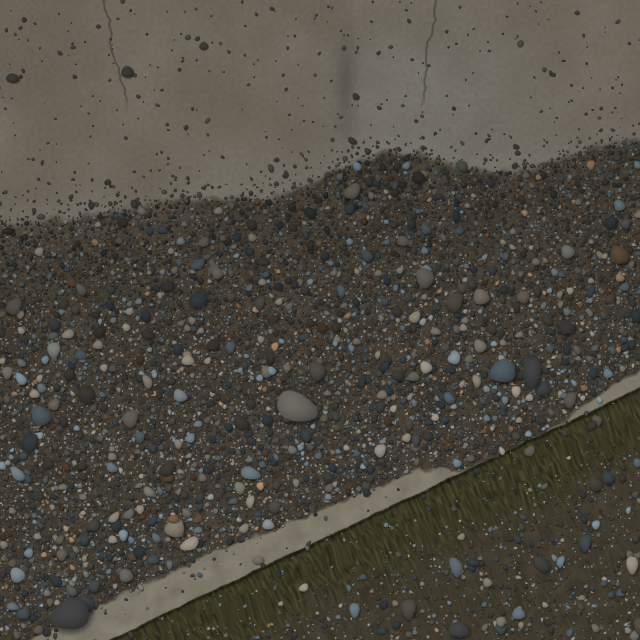
This texture is drawn by a WebGL 1 fragment shader. Its source:

```glsl
precision highp float;
// Weathered concrete above a bank of pebbles, a slanting kerb and grassy soil.
uniform vec2 u_resolution;

const vec3 CONCRETE = vec3(0.415, 0.385, 0.34);
const vec3 PALE = vec3(0.455, 0.445, 0.415);
const vec3 KERB = vec3(0.485, 0.465, 0.41);
const vec3 SOIL = vec3(0.26, 0.234, 0.196);
const vec3 GRASS_DARK = vec3(0.15, 0.15, 0.095);
const vec3 GRASS_LIGHT = vec3(0.315, 0.3, 0.19);
const vec2 LIGHT = vec2(-0.5, 0.85);
const float FINEST_GRID = 155.0;
const float GRID_RATIO = 0.65;

vec2 hash2(vec2 p) {
  vec3 q = fract(p.xyx * vec3(0.1031, 0.103, 0.0973));
  q += dot(q, q.yzx + 33.33);
  return fract((q.xx + q.yz) * q.zy);
}

float corner(vec2 i, vec2 f, vec2 o) {
  return dot(hash2(i + o) * 2.0 - 1.0, f - o);
}

float gradNoise(vec2 p) {
  vec2 i = floor(p), f = fract(p), u = f * f * (3.0 - 2.0 * f), o = vec2(1, 0);
  return mix(mix(corner(i, f, o.yy), corner(i, f, o), u.x),
    mix(corner(i, f, o.yx), corner(i, f, o.xx), u.x), u.y);
}

float fbm(vec2 p) {
  float sum = 0.0, amp = 0.6;
  for (int i = 0; i < 4; i++) {
    sum += amp * gradNoise(p);
    p = p * 2.03 + 17.3;
    amp *= 0.5;
  }
  return sum;
}

// Region borders as heights over x
float concreteEdge(float x) {
  return 0.65 + 0.04 * smoothstep(0.0, 0.35, x) + 0.07 * smoothstep(0.4, 0.62, x)
    - 0.03 * smoothstep(0.64, 0.76, x) + 0.05 * smoothstep(0.78, 1.0, x);
}
float grassEdge(float x) { return 0.475 * (x - 0.17); }
float kerbWidth(float x) {
  return mix(0.06, 0.038, smoothstep(0.27, 0.65, x)) * (1.0 - smoothstep(0.64, 0.74, x))
    + 0.025 * smoothstep(0.84, 0.98, x);
}

float stoneDensity(vec2 p) {
  float above = p.y - concreteEdge(p.x), rise = p.y - grassEdge(p.x);
  if (above > 0.0) return 0.035 + 0.6 * exp(-above * 55.0);
  if (rise < 0.0) return 0.07 + 0.33 * smoothstep(0.03, 0.16, -rise);
  return mix(0.04, 1.0, smoothstep(-0.006, 0.012, rise - kerbWidth(p.x)));
}

vec3 stoneTone(vec2 h) {
  vec3 tint = mix(vec3(0.86, 0.99, 1.06), vec3(1.06, 1.0, 0.9), smoothstep(0.2, 0.6, h.y));
  tint = mix(tint, vec3(1.22, 0.96, 0.72), step(0.94, h.y));
  return tint * mix(0.19, 0.52, h.x * h.x);
}

// One rounded stone with contact shadow and soft top light
void stone(inout vec3 col, vec2 d, vec2 r, float angle, vec3 tone) {
  if (length(d) > r.x * 1.7) return;
  float c = cos(angle), s = sin(angle);
  mat2 turn = mat2(c, -s, s, c);
  vec2 q = turn * d / r;
  float shadow = length(turn * (d + LIGHT * r.y * 0.25) / r);
  float dist = length(q) * (1.0 + 0.07 * sin(3.0 * atan(q.y, q.x + 1e-5) + angle * 5.0));
  float soft = min(0.8 / (u_resolution.y * r.y), 0.6);
  float shade = 1.06 + 0.14 * dot(d, LIGHT) / r.x - 0.2 * dist * dist;
  col *= 1.0 - 0.42 * (1.0 - smoothstep(0.75, 1.3, shadow));
  col = mix(col, tone * shade, 1.0 - smoothstep(1.0 - soft, 1.0 + soft, dist));
}

void scatter(inout vec3 col, vec2 p, float grid, float size) {
  for (int k = 0; k < 9; k++) {
    float n = float(k);
    vec2 id = floor(p * grid) + vec2(mod(n, 3.0), floor(n / 3.0)) - 1.0;
    vec2 a = hash2(id + grid), b = hash2(id + grid * 3.0), h = hash2(id + 91.0 + grid);
    vec2 center = (id + 0.15 + 0.7 * a) / grid;
    float above = center.y - concreteEdge(center.x);
    float depth = smoothstep(-0.02, 0.36, -above);
    if (h.x > mix(0.85, mix(0.04, 0.36, depth), size) * stoneDensity(center)) continue;
    vec3 tone = stoneTone(vec2(b.y, h.y)) * mix(0.84, 1.08, depth);
    if (above > 0.0) tone = mix(tone, vec3(0.22, 0.22, 0.2), 0.75);
    vec2 r = mix(0.2, 0.46, b.x * b.x) / grid * vec2(1.0, mix(0.58, 0.95, a.y));
    stone(col, p - center, r, a.x * 6.28, tone);
  }
}

vec3 concreteColor(vec2 p, float above) {
  float stain = fbm(p * 7.0);
  vec2 patchPos = (p - vec2(0.67, 0.85)) * vec2(5, 6);
  float pale = 0.6 * exp(-above * 20.0) + 0.75 * exp(-dot(patchPos, patchPos));
  vec3 col = mix(CONCRETE, PALE, clamp(pale + stain * 0.7, 0.0, 1.0));
  col *= 1.0 + 0.1 * stain + 0.07 * gradNoise(p * 150.0);
  vec2 streak = (p - vec2(0.54, 0.87)) * vec2(60, 14);
  col *= 1.0 - 0.17 * exp(-dot(streak, streak));
  float side = step(0.45, p.x);
  float crack = abs(p.x - mix(0.4 - 0.24 * p.y, 0.56 + 0.12 * p.y, side) - 0.02 * fbm(p.yy * 18.0));
  return col * (1.0 - 0.25 * smoothstep(0.82, 0.86, p.y) * (1.0 - smoothstep(0.0005, 0.003, crack)));
}

vec3 grassColor(vec2 p, float below) {
  vec2 q = vec2(p.x + p.y * 0.5, p.y - p.x * 0.5);
  float blades = gradNoise(q * vec2(200, 48) + 3.0 * fbm(p * 18.0));
  vec3 grass = mix(GRASS_DARK, GRASS_LIGHT, clamp(0.45 + 0.85 * blades, 0.0, 1.0));
  float growth = 1.25 - smoothstep(0.03, 0.16, below) + 0.6 * fbm(p * 9.0);
  return mix(SOIL * (1.0 + 0.4 * fbm(p * 45.0)), grass, clamp(growth, 0.0, 1.0));
}

void main() {
  vec2 p = gl_FragCoord.xy / u_resolution;
  float rough = fbm(p * 34.0);
  float above = p.y - concreteEdge(p.x) + 0.02 * rough;
  float rise = p.y - grassEdge(p.x) + 0.006 * rough;

  // Ground surfaces
  vec3 col = SOIL * (1.0 + 0.3 * fbm(p * 14.0) + 0.45 * fbm(p * 110.0));
  float smear = gradNoise(vec2(p.x * 14.0, (p.y - p.x * 0.2) * 130.0));
  float smearArea = (1.0 - smoothstep(0.2, 0.4, p.x)) * smoothstep(-0.07, -0.02, above);
  col = mix(col, SOIL * (1.16 + 0.4 * smear), smearArea * 0.8);
  col = mix(col, concreteColor(p, above), smoothstep(-0.009, 0.009, above));
  float kerbTop = rise - kerbWidth(p.x) + 0.012 * rough;
  col = mix(KERB * (1.0 + 0.22 * rough), col, smoothstep(-0.004, 0.004, kerbTop));
  col = mix(grassColor(p, -rise), col, smoothstep(-0.0015, 0.0015, rise));
  col *= 1.0 - 0.4 * (1.0 - smoothstep(0.0, 0.006, abs(rise + 0.003)));

  // Pebbles from fine grit to cobbles
  float grid = FINEST_GRID;
  for (int i = 0; i < 5; i++) {
    scatter(col, p, grid, float(i) / 4.0);
    grid *= GRID_RATIO;
  }
  stone(col, p - vec2(0.463, 0.364), vec2(0.033, 0.022), -0.4, PALE * 0.86);
  stone(col, p - vec2(0.786, 0.42), vec2(0.02, 0.018), 0.3, vec3(0.29, 0.33, 0.36));
  stone(col, p - vec2(0.831, 0.418), vec2(0.026, 0.014), 1.5, vec3(0.24));
  stone(col, p - vec2(0.11, 0.04), vec2(0.031, 0.024), 0.3, vec3(0.25));
  gl_FragColor = vec4(clamp(col, 0.0, 1.0), 1.0);
}
```
